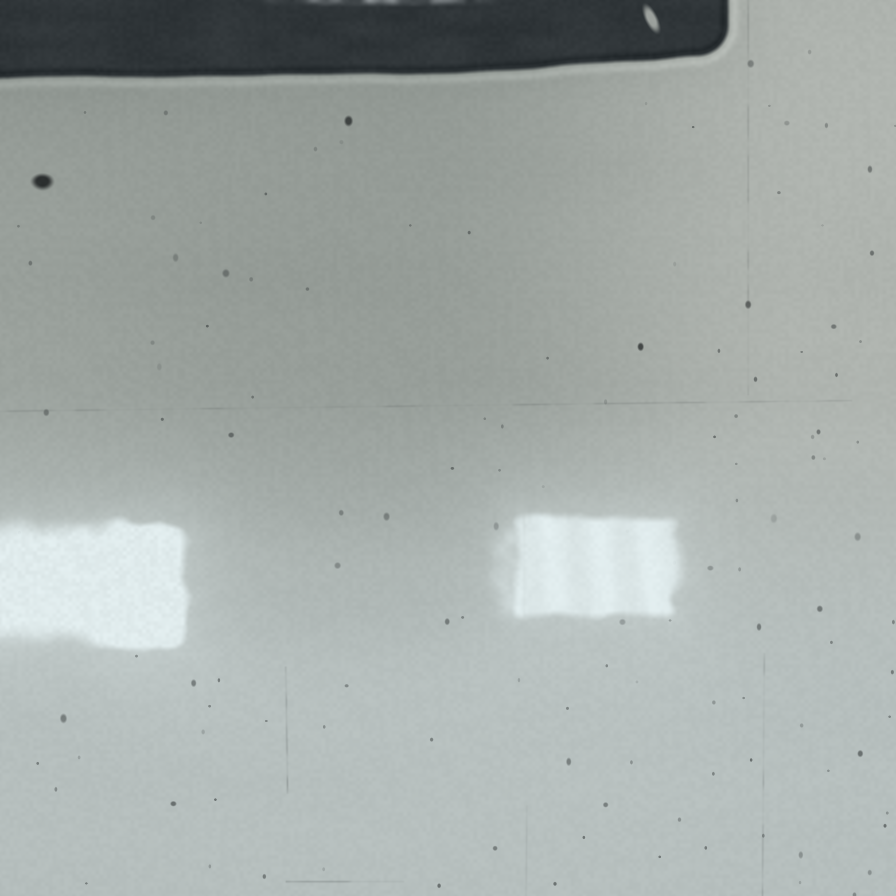
A WebGL 1 fragment shader for this texture:

```glsl
precision highp float;
uniform vec2 u_resolution;

const vec3 SHADE_COLOR = vec3(0.585, 0.612, 0.592);
const vec3 SIDE_COLOR = vec3(0.685, 0.705, 0.685);
const vec3 FLOOR_COLOR = vec3(0.715, 0.750, 0.745);
const vec3 BAR_COLOR = vec3(0.185, 0.208, 0.220);
const vec3 LIGHT_COLOR = vec3(0.885, 0.930, 0.935);
const vec3 SPECK_COLOR = vec3(0.24, 0.26, 0.26);
const float BAR_RIGHT = 0.813;
const float BAR_RADIUS = 0.035;
const float GRAIN = 0.022;
const float SPECK_CELLS = 22.0;
const float SPECK_CHANCE = 0.26;

float hash(vec2 p) {
  return fract(sin(dot(p, vec2(127.1, 311.7))) * 43758.5453);
}

float noise(vec2 p) {
  vec2 i = floor(p);
  vec2 f = fract(p);
  f = f * f * (3.0 - 2.0 * f);
  return mix(mix(hash(i), hash(i + vec2(1.0, 0.0)), f.x),
             mix(hash(i + vec2(0.0, 1.0)), hash(i + 1.0), f.x), f.y);
}

float roundBox(vec2 p, vec2 halfSize, float radius) {
  vec2 q = abs(p) - halfSize + radius;
  return length(max(q, 0.0)) + min(max(q.x, q.y), 0.0) - radius;
}

float cover(float d, float blur) {
  return 1.0 - smoothstep(-blur, blur, d);
}

// Soft elliptical spot
float spot(vec2 p, vec2 center, vec2 size) {
  return cover(length((p - center) / size) - 1.0, 0.45);
}

// Broken straight joint between two points
float joint(vec2 p, vec2 a, vec2 b) {
  vec2 ab = b - a;
  float t = clamp(dot(p - a, ab) / dot(ab, ab), 0.0, 1.0);
  float worn = 0.25 + 0.75 * smoothstep(0.35, 0.75, noise(p * 55.0));
  return cover(length(p - a - ab * t) - 0.0008, 0.0018) * worn;
}

// Random dirt, denser towards the right and bottom
float specks(vec2 p) {
  float total = 0.0;
  vec2 home = floor(p * SPECK_CELLS);
  for (int j = -1; j <= 1; j++) {
    for (int i = -1; i <= 1; i++) {
      vec2 cell = home + vec2(float(i), float(j));
      vec2 center = (cell + vec2(hash(cell + 3.1), hash(cell + 8.7))) / SPECK_CELLS;
      float chance = SPECK_CHANCE + 0.28 * smoothstep(0.7, 0.9, center.x)
                   - 0.14 * smoothstep(0.45, 0.75, center.y);
      float size = mix(0.0014, 0.0036, pow(hash(cell + 5.3), 3.0));
      float shown = step(hash(cell + 1.9), chance);
      vec2 stretch = vec2(1.0, 0.8 + 0.8 * hash(cell + 6.2));
      total += shown * spot(p, center, size * stretch) * (0.15 + 0.5 * hash(cell + 2.4));
    }
  }
  return min(total, 1.0);
}

void main() {
  vec2 p = gl_FragCoord.xy / u_resolution;
  vec2 wobble = vec2(noise(p * 45.0), noise(p * 45.0 + 19.0)) - 0.5;
  float fine = noise(p * 230.0) - 0.5;

  // Floor shading
  vec3 upper = mix(SHADE_COLOR, SIDE_COLOR, smoothstep(0.45, 0.92, p.x));
  upper += 0.025 * (1.0 - smoothstep(0.0, 0.3, p.x)) * (1.0 - smoothstep(0.55, 0.85, p.y));
  vec3 color = mix(FLOOR_COLOR, upper, smoothstep(0.2, 0.64, p.y));
  color += 0.014 * (noise(p * vec2(3.0, 16.0)) - 0.5);

  // Joints and dirt
  float lines = 0.35 * joint(p, vec2(0.0, 0.541), vec2(0.95, 0.553));
  lines += 0.35 * joint(p, vec2(0.835, 1.0), vec2(0.835, 0.56));
  lines += 0.40 * joint(p, vec2(0.853, 0.27), vec2(0.851, 0.0));
  lines += 0.65 * joint(p, vec2(0.319, 0.255), vec2(0.321, 0.115));
  lines += 0.45 * joint(p, vec2(0.588, 0.1), vec2(0.587, 0.0));
  lines += 0.50 * joint(p, vec2(0.32, 0.016), vec2(0.45, 0.016));
  color = mix(color, SPECK_COLOR, 0.5 * min(lines, 1.0));
  color = mix(color, SPECK_COLOR, specks(p));
  float marks = spot(p + wobble * 0.004, vec2(0.047, 0.797), vec2(0.010, 0.007));
  marks += 0.8 * spot(p, vec2(0.389, 0.865), vec2(0.004, 0.005));
  marks += 0.8 * spot(p, vec2(0.715, 0.613), vec2(0.003, 0.004));
  marks += 0.6 * spot(p, vec2(0.835, 0.660), vec2(0.003, 0.004));
  color = mix(color, SPECK_COLOR * 0.7, min(marks, 1.0));

  // Left reflection, with a taller right end
  float tall = smoothstep(0.07, 0.15, p.x);
  vec2 leftCenter = vec2(0.05, mix(0.349, 0.345, tall));
  vec2 leftHalf = vec2(0.157, mix(0.060, 0.071, tall));
  float leftBox = roundBox(p + wobble * 0.012 - leftCenter, leftHalf, 0.026);
  float leftBlur = mix(0.014, 0.006, tall);

  // Right reflection, with vertical bands and a faint left fringe
  vec2 fromRight = p + wobble * 0.009 - vec2(0.664, 0.368);
  float rightBox = roundBox(fromRight, vec2(0.087, 0.056), 0.009);
  float bands = 0.88 + 0.12 * sin(p.x * 115.0 + p.y * 12.0 + 1.5);
  bands -= 0.22 * cover(abs(p.x - 0.585) - 0.001, 0.003);
  float fringe = cover(roundBox(fromRight + vec2(0.09, 0.005), vec2(0.02, 0.048), 0.012), 0.014);
  fringe += cover(roundBox(fromRight - vec2(0.084, -0.002), vec2(0.011, 0.03), 0.01), 0.008);

  // Glow, then reflected light
  float glow = 0.30 * exp(-max(leftBox, 0.0) * 24.0) + 0.28 * exp(-max(rightBox, 0.0) * 24.0);
  color = mix(color, LIGHT_COLOR, min(glow, 1.0));
  color = mix(color, LIGHT_COLOR, 0.35 * min(fringe, 1.0) * (0.6 + 0.8 * noise(p * 70.0)));
  color = mix(color, LIGHT_COLOR, cover(leftBox, leftBlur) * (0.94 + 0.12 * fine));
  color = mix(color, LIGHT_COLOR, cover(rightBox, 0.006) * bands);

  // Dark bar with a slightly rising lower edge
  float edge = 0.913 + 0.012 * p.x + 0.014 * smoothstep(0.5, 0.8, p.x);
  edge += 0.003 * (noise(vec2(p.x * 22.0, 4.0)) - 0.5);
  vec2 barHalf = vec2(0.6, 0.2);
  float bar = roundBox(p - vec2(BAR_RIGHT - barHalf.x, edge + barHalf.y), barHalf, BAR_RADIUS);
  color += 0.07 * exp(-pow((bar - 0.007) / 0.005, 2.0));
  color -= 0.04 * exp(-max(bar, 0.0) * 45.0);
  vec3 barColor = BAR_COLOR + 0.03 * (noise(p * vec2(20.0, 60.0)) - 0.5);
  barColor -= 0.06 * cover(abs(bar + 0.006) - 0.002, 0.005);
  float scuff = smoothstep(0.991, 1.0, p.y) * spot(p, vec2(0.42, 1.0), vec2(0.10, 0.025));
  barColor += 0.35 * scuff * noise(p * 80.0);
  vec2 chip = p - vec2(0.727, 0.979);
  chip.x += chip.y * 0.4;
  barColor = mix(barColor, SIDE_COLOR, 0.85 * spot(chip, vec2(0.0), vec2(0.006, 0.013)));
  color = mix(color, barColor, cover(bar, 0.003));

  color += GRAIN * fine;
  gl_FragColor = vec4(clamp(color, 0.0, 1.0), 1.0);
}
```
